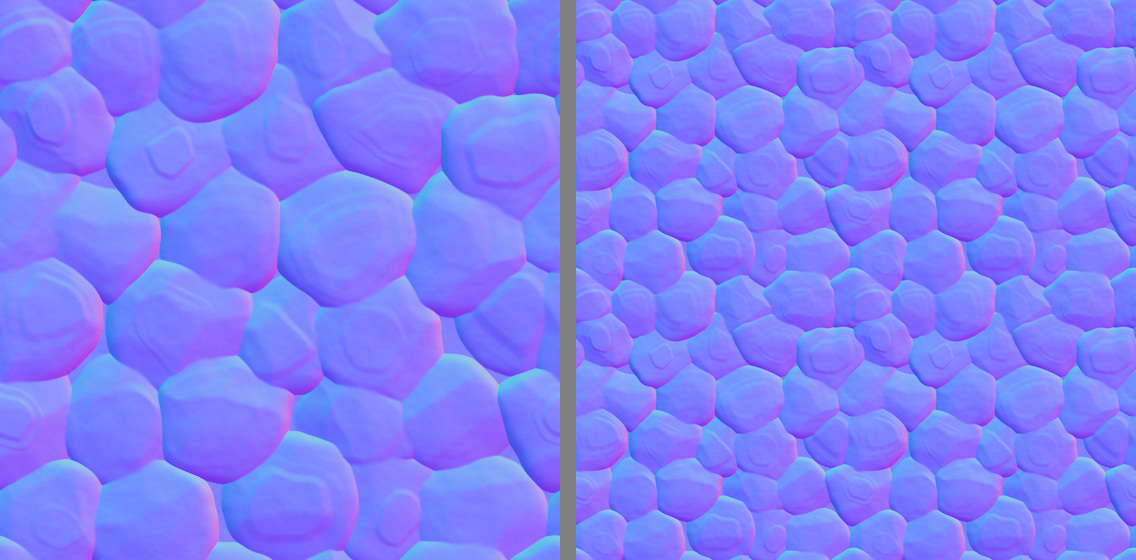
Left: one tile. Right: repeated 2 by 2.
Give the GLSL for this texture map, as a Shadertoy shader.

```glsl
// Tangent-space normal map of packed, overlapping cobblestones that tiles.
// Staggered rows of rounded polygons carry domes, worn facets and terraces;
// the highest stone wins, and the slope of that height field becomes colour.

const float TAU = 6.2831853;
const vec2 GRID = vec2(5.0, 6.0);     // stones per tile; even row count for the stagger
const float UNITS = 5.5;              // stone units across the tile
const float SLOPE_STEP = 0.0016;      // sampling distance for slopes, in tiles
const float MAX_SLOPE = 0.75;
const float FLOOR_HEIGHT = -0.15;

float hash(vec2 id, float seed) {
    vec3 p = fract(vec3(id, seed * 3.7 + 1.3) * vec3(0.1031, 0.1137, 0.0973));
    p += dot(p, p.zyx + 31.32);
    return fract((p.x + p.y) * p.z);
}

vec2 hash2(vec2 id, float seed) {
    return vec2(hash(id, seed), hash(id, seed + 0.5));
}

vec2 direction(float turns) {
    return vec2(cos(TAU * turns), sin(TAU * turns));
}

// Value noise that wraps after one tile, range -1 to 1
float tileNoise(vec2 uv, float cells, float seed) {
    vec2 p = uv * cells;
    vec2 i = floor(p), f = p - i;
    f = f * f * f * (f * (f * 6.0 - 15.0) + 10.0);
    vec2 a = mod(i, cells), b = mod(i + 1.0, cells);
    float low = mix(hash(a, seed), hash(vec2(b.x, a.y), seed), f.x);
    float high = mix(hash(vec2(a.x, b.y), seed), hash(b, seed), f.x);
    return 2.0 * mix(low, high, f.y) - 1.0;
}

float grain(vec2 uv) {
    float sum = 0.0, amount = 0.009, cells = 13.0;
    for (int i = 0; i < 5; i++) {
        sum += amount * tileNoise(uv, cells, 40.0 + float(i));
        amount *= 0.4;
        cells *= 2.0;
    }
    return sum;
}

vec2 outlineWarp(vec2 uv) {
    vec2 broad = vec2(tileNoise(uv, 9.0, 50.0), tileNoise(uv, 9.0, 51.0));
    vec2 fine = vec2(tileNoise(uv, 23.0, 52.0), tileNoise(uv, 23.0, 53.0));
    return 0.07 * broad + 0.02 * fine;
}

float smoothMax(float a, float b, float k) {
    float h = max(k - abs(a - b), 0.0) / k;
    return max(a, b) + 0.25 * h * h * k;
}

// Rounded irregular hexagon: 0 at the centre, 1 on the outline
float roundedPolygon(vec2 q, vec2 id, float radius, float seed) {
    float sum = 0.0;
    for (int i = 0; i < 6; i++) {
        float k = float(i);
        vec2 side = direction((k + 0.6 * hash(id, seed + k)) / 6.0);
        float reach = radius * mix(0.88, 1.12, hash(id, seed + k + 6.0));
        float x = max(dot(q, side) / reach, 0.0);
        x *= x;
        x *= x;
        sum += x * x;
    }
    return pow(sum + 1e-9, 0.125);
}

// Depth cut away by the steepest of a few slanted, slightly worn chips
float facetCut(vec2 q, vec2 id) {
    float cut = 0.0;
    for (int i = 0; i < 5; i++) {
        float k = 20.0 + float(i);
        vec2 side = direction((float(i) + hash(id, k)) / 5.0);
        float start = mix(0.12, 0.5, hash(id, k + 5.0));
        float steepness = mix(0.06, 0.25, hash(id, k + 10.0));
        cut = smoothMax(cut, steepness * (dot(q, side) - start), 0.007);
    }
    return cut;
}

float stoneHeight(vec2 q, vec2 id, vec2 bend) {
    float d = roundedPolygon(q, id, mix(0.58, 0.67, hash(id, 1.0)), 60.0);
    vec2 tilt = (hash2(id, 2.0) - 0.5) * 0.14;
    float base = 0.06 * (hash(id, 3.0) - 0.5);
    float rim = 0.032 * pow(min(d, 1.5), 17.0);

    // Off-centre raised terrace inside a faint outer step
    vec2 shift = (hash2(id, 4.0) - 0.5) * 0.25;
    float inner = roundedPolygon(q - shift + bend, id, mix(0.22, 0.42, hash(id, 5.0)), 80.0);
    float terrace = 0.02 * hash(id, 6.0) * (1.0 - smoothstep(0.82, 1.12, inner));
    terrace += 0.006 * hash(id, 8.0) * (1.0 - smoothstep(1.3, 1.5, inner));

    return base + dot(tilt, q) - 0.03 * d * d - rim - facetCut(q + bend, id) + terrace;
}

float heightAt(vec2 uv) {
    vec2 p = uv * GRID, warp = outlineWarp(uv);
    float height = FLOOR_HEIGHT;
    for (int j = -1; j <= 1; j++)
    for (int i = -1; i <= 1; i++) {
        float row = floor(p.y) + float(j);
        float stagger = 0.5 * mod(row, 2.0);
        vec2 cell = vec2(floor(p.x - stagger) + float(i), row);
        vec2 id = mod(cell, GRID);
        vec2 centre = cell + vec2(0.5 + stagger, 0.5) + 0.36 * (hash2(id, 7.0) - 0.5);
        vec2 q = (p - centre) * UNITS / GRID + warp;
        if (dot(q, q) < 1.0) height = smoothMax(height, stoneHeight(q, id, 0.6 * warp.yx), 0.01);
    }
    return height + grain(uv);
}

void mainImage(out vec4 fragColor, in vec2 fragCoord) {
    vec2 uv = fragCoord / iResolution.xy;
    vec2 e = vec2(SLOPE_STEP, 0.0);
    vec2 slope = vec2(heightAt(uv + e.xy) - heightAt(uv - e.xy),
                      heightAt(uv + e.yx) - heightAt(uv - e.yx)) / (2.0 * SLOPE_STEP * UNITS);
    slope *= vec2(0.75, 1.0);
    slope /= sqrt(1.0 + dot(slope, slope) / (MAX_SLOPE * MAX_SLOPE));
    fragColor = vec4(0.5 + 0.5 * normalize(vec3(-slope, 1.0)), 1.0);
}
```
